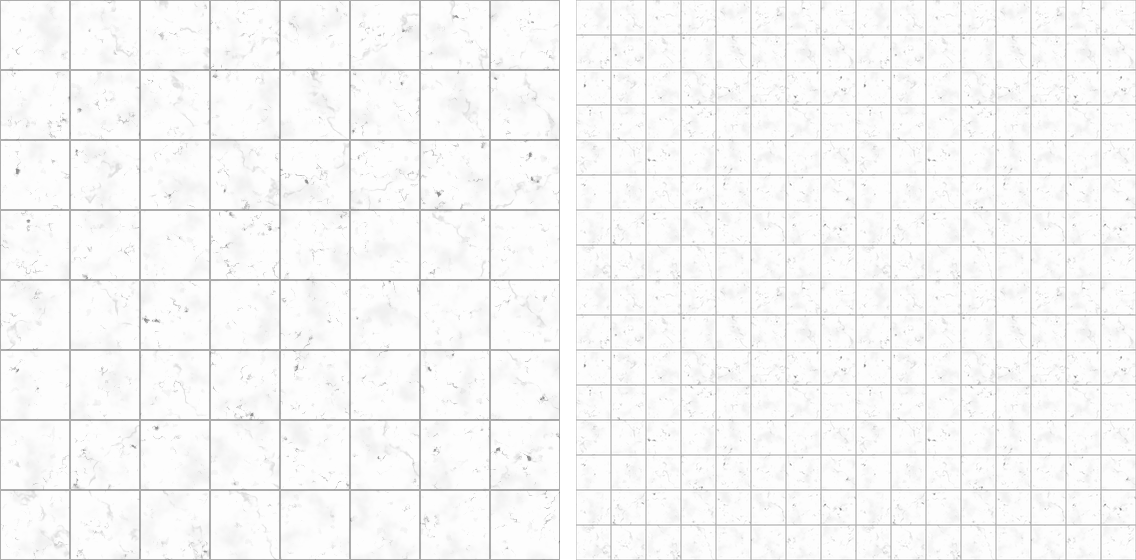
Left: one tile. Right: repeated 2 by 2.
Give the GLSL for this texture, as a Shadertoy shader.

```glsl
// White marble floor: an 8 by 8 grid of separately veined slabs with thin dark joints.

const float TILES = 8.0;             // slabs across and down
const float JOINT_WIDTH = 0.0014;    // fraction of the canvas
const vec3 MARBLE = vec3(0.992);
const vec3 CLOUD = vec3(0.93);
const vec3 VEIN = vec3(0.70);
const vec3 SPOT = vec3(0.50);
const vec3 JOINT = vec3(0.20);
const float CLOUD_SCALE = 2.2;       // noise cells per slab
const float CRACK_SCALE = 4.0;
const float SPOT_SCALE = 6.0;
const float CRACK_WIDTH = 0.045;
const float STREAK_WIDTH = 0.045;
const float STREAK_CHANCE = 0.55;

// Two random values in 0..1 for an integer lattice point.
vec2 hash2(vec2 cell) {
    uvec2 h = uvec2(ivec2(cell)) * 1664525u + 1013904223u;
    for (int i = 0; i < 2; i++) {
        h.x += h.y * 1664525u;
        h.y += h.x * 1664525u;
        h ^= h >> 16u;
    }
    return vec2(h & 65535u) / 65535.0;
}

float cornerSlope(vec2 cell, vec2 offset) {
    float angle = 6.28318 * hash2(cell).x;
    return dot(vec2(cos(angle), sin(angle)), offset);
}

float gradientNoise(vec2 p) {
    vec2 i = floor(p), f = p - i;
    vec2 u = f * f * f * (f * (f * 6.0 - 15.0) + 10.0);
    vec2 e = vec2(1.0, 0.0);
    return mix(mix(cornerSlope(i, f), cornerSlope(i + e, f - e), u.x),
               mix(cornerSlope(i + e.yx, f - e.yx), cornerSlope(i + 1.0, f - 1.0), u.x), u.y);
}

float fbm(vec2 p) {
    float sum = 0.0, amplitude = 0.5;
    for (int i = 0; i < 4; i++) {
        sum += amplitude * gradientNoise(p);
        p = mat2(1.6, 1.2, -1.2, 1.6) * p + 17.3;
        amplitude *= 0.5;
    }
    return sum;
}

// Colour of one slab; local runs over 0..1, seed picks its piece of stone.
vec3 marble(vec2 local, vec2 seed) {
    vec2 traits = hash2(seed + 40.0);
    vec2 p = local + floor(hash2(seed + 80.0) * 200.0) + 20.0;

    // Pale clouds
    float cloud = smoothstep(-0.02, 0.38, fbm(p * CLOUD_SCALE));
    vec3 color = mix(MARBLE, CLOUD, 0.75 * cloud);

    // A broad, broken diagonal streak on some slabs
    vec2 across = normalize(vec2(traits.y < 0.5 ? 1.0 : -1.0, 0.6 + traits.y));
    float bend = 0.6 * fbm(p * 2.5 + 31.0);
    float distanceToStreak = abs(dot(local - 0.5, across) + bend + 0.4 * (traits.y - 0.5));
    float streak = 1.0 - smoothstep(0.0, STREAK_WIDTH, distanceToStreak);
    streak *= smoothstep(-0.15, 0.2, fbm(p * 5.0 + 57.0)) * step(traits.x, STREAK_CHANCE);
    color = mix(color, VEIN, 0.38 * streak);

    // Fine crackled veins, present only in patches
    float patches = smoothstep(0.0, 0.26, fbm(p * 3.0 + 73.0) + 0.10 * (traits.y - 0.5));
    float crack = 1.0 - smoothstep(0.0, CRACK_WIDTH, abs(fbm(p * CRACK_SCALE + 11.0)));
    float breaks = smoothstep(-0.12, 0.18, fbm(p * 9.0 + 5.0));
    color = mix(color, VEIN, 0.85 * crack * patches * breaks);

    // Small flecks and rare dark mineral spots
    float grain = fbm(p * SPOT_SCALE + 97.0);
    float fleck = smoothstep(0.19, 0.29, grain);
    color = mix(color, VEIN, 0.45 * fleck * (0.25 + 0.75 * patches));
    float spot = smoothstep(0.25, 0.33, grain) * smoothstep(0.3, 0.8, patches);
    return mix(color, SPOT, 0.8 * spot);
}

// Share of a pixel covered by a line of the given half width.
float lineCoverage(float d, float halfWidth, float pixel) {
    return clamp((halfWidth - d) / pixel + 0.5, 0.0, 1.0)
         - clamp((-halfWidth - d) / pixel + 0.5, 0.0, 1.0);
}

void mainImage(out vec4 fragColor, in vec2 fragCoord) {
    vec2 grid = fragCoord / iResolution.xy * TILES;
    vec2 local = fract(grid);
    vec3 color = marble(local, mod(floor(grid), TILES));

    // Joints centred on the slab borders, so they wrap at the canvas edges
    vec2 edge = min(local, 1.0 - local);
    vec2 pixel = TILES / iResolution.xy;
    float halfWidth = 0.5 * JOINT_WIDTH * TILES;
    float joint = max(lineCoverage(edge.x, halfWidth, pixel.x),
                      lineCoverage(edge.y, halfWidth, pixel.y));
    fragColor = vec4(mix(color, JOINT, joint), 1.0);
}
```
